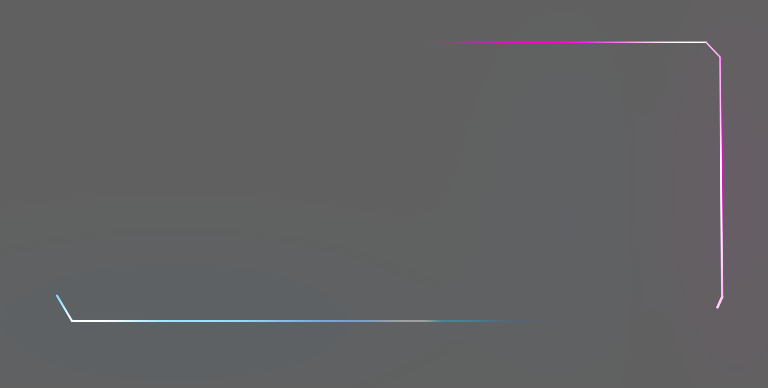
This background is drawn by a WebGL 2 fragment shader. Its source:

```glsl
#version 300 es
precision highp float;

uniform vec2 u_resolution;
out vec4 outColor;

float segmentDistance(vec2 p, vec2 a, vec2 b) {
    vec2 ab = b - a;
    return length(p - a - ab * clamp(dot(p - a, ab) / dot(ab, ab), 0.0, 1.0));
}

// Soft elliptical falloff
float glow(vec2 p, vec2 center, vec2 radius) {
    vec2 q = (p - center) / radius;
    return exp(-dot(q, q));
}

// Antialiased coverage of a stroke with the given half width
float stroke(float d, float halfWidth) {
    float pixel = 1.0 / u_resolution.y;
    float soft = max(pixel * 0.5, 0.0005);
    float coverage = 1.0 - smoothstep(-soft, soft, d - max(halfWidth, soft));
    return coverage * min(1.0, halfWidth / soft);
}

void main() {
    vec2 p = gl_FragCoord.xy / u_resolution * vec2(1.984, 1.0);
    vec3 magenta = vec3(1.0, 0.0, 0.88);
    vec3 pink = vec3(1.0, 0.62, 0.98);

    // Gray field with faint cool and magenta light
    vec3 color = vec3(0.378, 0.378, 0.376);
    color += vec3(-0.012, 0.004, 0.018) * glow(p, vec2(0.45, 0.17), vec2(0.65, 0.22));
    color += vec3(-0.004, 0.002, 0.014) * glow(p, vec2(1.46, 0.45), vec2(0.22, 0.42));
    color += vec3(0.022, -0.010, 0.018) * glow(p, vec2(1.90, 0.50), vec2(0.17, 0.45));

    // Upper edge: magenta fading in, then white toward the corner
    float topLine = stroke(segmentDistance(p, vec2(1.09, 0.891), vec2(1.824, 0.891)), 0.0019);
    vec3 topColor = mix(magenta, vec3(1.0), smoothstep(1.42, 1.79, p.x));
    color = mix(color, topColor, topLine * smoothstep(1.08, 1.38, p.x));

    // Chamfered corner
    float corner = stroke(segmentDistance(p, vec2(1.824, 0.891), vec2(1.860, 0.853)), 0.002);
    color = mix(color, mix(magenta, vec3(1.0), 0.7), corner);

    // Right edge widening downward, with a magenta rim
    float fall = clamp((0.853 - p.y) / 0.618, 0.0, 1.0);
    float rightDistance = segmentDistance(p, vec2(1.860, 0.853), vec2(1.8655, 0.2345));
    float rim = segmentDistance(p, vec2(1.8625, 0.853), vec2(1.868, 0.2345));
    color = mix(color, magenta, 0.75 * stroke(rim, 0.0024));
    vec3 rightColor = mix(pink, vec3(1.0), glow(p, vec2(1.863, 0.50), vec2(1.0, 0.22)));
    color = mix(color, rightColor, stroke(rightDistance, mix(0.0018, 0.0030, fall)));

    // Lower right hook
    float hook = segmentDistance(p, vec2(1.8655, 0.2345), vec2(1.8535, 0.208));
    color = mix(color, vec3(1.0, 0.80, 0.98), stroke(hook, 0.0033));

    // Lower edge: white to cyan, pale gray, teal and vanishing blue
    float bottomLine = segmentDistance(p, vec2(0.186, 0.1727), vec2(1.49, 0.1727));
    vec3 coolColor = mix(vec3(1.0), vec3(0.58, 0.91, 1.0), smoothstep(0.24, 0.46, p.x));
    coolColor = mix(coolColor, vec3(0.50, 0.70, 0.92), smoothstep(0.55, 0.90, p.x));
    coolColor = mix(coolColor, vec3(0.74, 0.76, 0.76), smoothstep(0.90, 1.06, p.x));
    coolColor = mix(coolColor, vec3(0.22, 0.60, 0.70), smoothstep(1.09, 1.15, p.x));
    coolColor = mix(coolColor, vec3(0.24, 0.40, 0.65), smoothstep(1.18, 1.38, p.x));
    float bottomWidth = mix(0.0027, 0.0015, smoothstep(0.2, 1.2, p.x));
    float bottomFade = 1.0 - smoothstep(1.15, 1.49, p.x);
    color = mix(color, coolColor, stroke(bottomLine, bottomWidth) * bottomFade);

    // Lower left slanted tip
    float tip = segmentDistance(p, vec2(0.1473, 0.238), vec2(0.186, 0.1727));
    vec3 tipColor = mix(vec3(0.92, 0.98, 1.0), vec3(0.55, 0.86, 1.0), smoothstep(0.175, 0.24, p.y));
    color = mix(color, tipColor, stroke(tip, 0.0027));

    outColor = vec4(color, 1.0);
}
```
